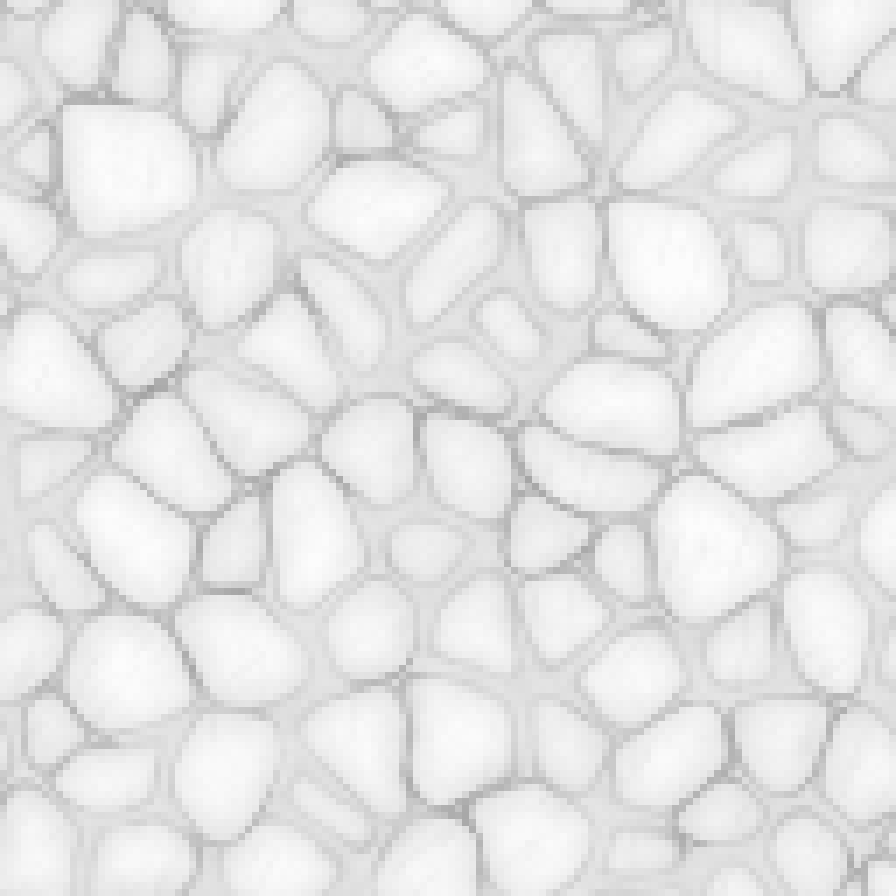
Reproduce this texture procedurally as a three.js fragment shader.

```glsl
// Pale wall of irregular rounded stones in light grey mortar, drawn on coarse texels.
// A weighted Voronoi diagram gives the stones; a smooth minimum of the distances to
// their borders rounds the corners and places mortar, outlines and inner shading.
#define STONES 9.0        // stone cells across the canvas
#define TEXELS 128.0      // coarse texels across the canvas
#define JITTER 0.88       // scatter of the stone centres
#define SIZE_SPREAD 0.34  // difference between large and small stones
#define ROUNDING 13.0     // higher gives sharper corners
#define MORTAR_WIDTH 0.085
#define LINE_WIDTH 0.043
#define MORTAR_TONE 0.885
#define RIM_TONE 0.915
#define CORE_TONE 0.972
#define MOTTLE 0.035

varying vec2 vUv;

float hash(vec2 p) {
  vec3 q = fract(vec3(p.xyx) * 0.1031);
  q += dot(q, q.yzx + 33.33);
  return fract((q.x + q.y) * q.z);
}

float noise(vec2 p) {
  vec2 i = floor(p), f = fract(p);
  f = f * f * (3.0 - 2.0 * f);
  return mix(mix(hash(i), hash(i + vec2(1.0, 0.0)), f.x),
             mix(hash(i + vec2(0.0, 1.0)), hash(i + 1.0), f.x), f.y);
}

float fbm(vec2 p) {
  float sum = 0.0, amp = 0.53;
  for (int i = 0; i < 4; i++) {
    sum += amp * noise(p);
    p = mat2(1.6, 1.2, -1.2, 1.6) * p + 7.3;
    amp *= 0.5;
  }
  return sum;
}

vec2 stoneCentre(vec2 cell) {
  return cell + 0.5 + JITTER * (vec2(hash(cell + 41.0), hash(cell + 97.0)) - 0.5);
}

float stoneWeight(vec2 cell) {
  float h = hash(cell + 163.0);
  return SIZE_SPREAD * h * h;
}

// Weighted squared distance that decides which stone owns a point
float power(vec2 p, vec2 cell) {
  vec2 r = stoneCentre(cell) - p;
  return dot(r, r) - stoneWeight(cell);
}

// Returns the owning cell in xy and the rounded distance to its border in z
vec3 findStone(vec2 p) {
  vec2 home = floor(p), owner = home;
  float best = 1e3;
  for (int y = -2; y <= 2; y++) {
    for (int x = -2; x <= 2; x++) {
      vec2 cell = home + vec2(float(x), float(y));
      float d = power(p, cell);
      if (d < best) { best = d; owner = cell; }
    }
  }
  vec2 centre = stoneCentre(owner);
  float sum = 0.0;
  for (int y = -2; y <= 2; y++) {
    for (int x = -2; x <= 2; x++) {
      if (x == 0 && y == 0) continue;
      vec2 cell = owner + vec2(float(x), float(y));
      float span = max(distance(stoneCentre(cell), centre), 0.05);
      float border = (power(p, cell) - best) / (2.0 * span);
      sum += exp(-ROUNDING * border);
    }
  }
  return vec3(owner, -log(max(sum, 1e-6)) / ROUNDING);
}

void main() {
  vec2 texel = floor(vUv * TEXELS);
  vec2 p = (texel + 0.5) / TEXELS * STONES + 20.0;

  // Wobbling stone outlines
  vec2 wobble = vec2(noise(p * 1.7), noise(p * 1.7 + 31.0)) - 0.5;
  vec2 chips = vec2(noise(p * 5.0 + 11.0), noise(p * 5.0 + 57.0)) - 0.5;
  vec3 stone = findStone(p + 0.16 * wobble + 0.035 * chips);
  float depth = stone.z;

  // Mortar narrows to one dark joint where stones touch
  float openness = smoothstep(0.22, 0.72, noise(p * 1.3 + 73.0));
  float gap = MORTAR_WIDTH * openness;
  float mortar = MORTAR_TONE + 0.06 * (fbm(p * 4.0 + 5.0) - 0.5);

  // Stone face: brighter towards the core, with mottling and faint slanted veins
  float angle = 0.5 + 1.2 * hash(stone.xy + 211.0);
  vec2 along = mat2(cos(angle), -sin(angle), sin(angle), cos(angle)) * p;
  float veins = noise(along * vec2(2.0, 11.0));
  float face = mix(RIM_TONE, CORE_TONE, smoothstep(0.03, 0.42, depth));
  face += 0.028 * (stoneWeight(stone.xy) / SIZE_SPREAD - 0.45);
  face += MOTTLE * (fbm(p * 3.2) - 0.5) - 0.02 * smoothstep(0.65, 0.95, veins);

  // Outline along the stone rim
  float offset = (depth - gap) / LINE_WIDTH;
  float shade = mix(0.17, 0.055, openness) * (0.45 + 1.1 * noise(p * 2.6 + 19.0));
  float tone = mix(mortar, face, smoothstep(-0.03, 0.04, depth - gap));
  tone -= shade * exp(-offset * offset);
  tone += 0.012 * (hash(texel + 307.0) - 0.5);
  gl_FragColor = vec4(vec3(clamp(tone, 0.0, 0.99)), 1.0);
}
```
